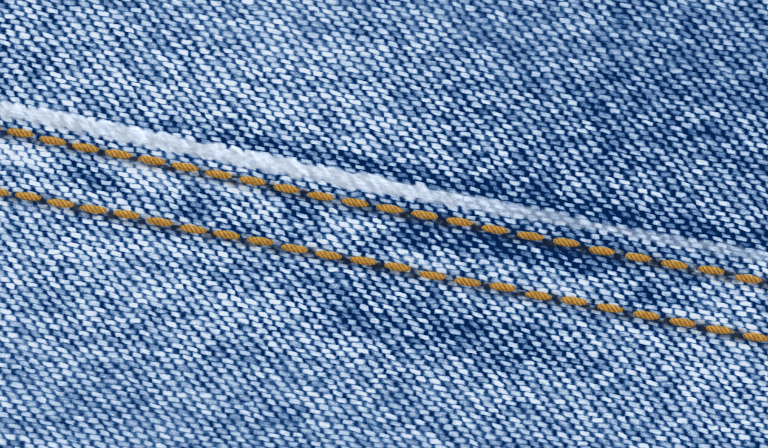
This texture is drawn by a Shadertoy shader. Its source:

```glsl
// Faded blue denim crossed by a raised, double-stitched seam.
// Twill is a sheared grid of slim dashes, toned by noise and broad wear patches;
// the worn ridge and twisted gold stitches follow gently sloping curves.

#define SLOPE 0.20          // fall of the seam across the cloth
#define ROW_PITCH 0.0120    // spacing of the weft rows
#define DASH_LENGTH 0.032   // length of one twill float
#define TWILL_SHIFT 0.36    // float offset from row to row
#define WEAVE_DEPTH 0.66
#define RIB_DEPTH 0.10      // contrast of the diagonal ribs
#define BASE_TONE 0.205
#define STITCH_HALF vec2(0.030, 0.0088)
#define GOLD vec3(0.82, 0.63, 0.32)
#define GOLD_DARK vec3(0.42, 0.28, 0.11)
#define SHADOW vec3(0.11, 0.13, 0.19)
#define RIDGE_WHITE vec3(0.80, 0.85, 0.92)

float hash(vec2 p) {
    vec3 q = fract(vec3(p.xyx) * 0.1031);
    q += dot(q, q.yzx + 33.33);
    return fract((q.x + q.y) * q.z);
}

float noise(vec2 p) {
    vec2 i = floor(p), f = fract(p);
    f = f * f * (3.0 - 2.0 * f);
    return mix(mix(hash(i), hash(i + vec2(1, 0)), f.x),
               mix(hash(i + vec2(0, 1)), hash(i + vec2(1, 1)), f.x), f.y);
}

float fbm(vec2 p) {
    float sum = 0.0, gain = 0.53;
    for (int i = 0; i < 4; i++) {
        sum += gain * noise(p);
        p = p * 2.03 + 17.1;
        gain *= 0.5;
    }
    return sum;
}

float patchAt(vec2 p, vec2 centre, vec2 radius) {
    vec2 d = (p - centre) / radius;
    return exp(-dot(d, d));
}

// Rows of slim floats, each row shifted; a cosine deepens the diagonal ribs.
float twill(vec2 s) {
    s += 0.007 * (vec2(noise(s * 22.0), noise(s * 22.0 + 40.0)) - 0.5);
    s += vec2(0.006, 0.0035) * (vec2(noise(s * 75.0 + 9.0), noise(s * 75.0 + 70.0)) - 0.5);
    float row = floor(s.y / ROW_PITCH);
    float across = abs(fract(s.y / ROW_PITCH) - 0.5);
    float u = s.x / DASH_LENGTH + row * TWILL_SHIFT + 0.09 * hash(vec2(row, 7.0));
    float along = abs(fract(u) - 0.5);
    float body = (1.0 - smoothstep(0.22, 0.48, along)) * (1.0 - smoothstep(0.15, 0.68, across));
    float rib = cos(6.2832 * (s.x / DASH_LENGTH + (s.y / ROW_PITCH - 0.5) * TWILL_SHIFT - 0.45));
    return WEAVE_DEPTH * body * (0.62 + 0.75 * hash(vec2(floor(u), row))) + RIB_DEPTH * rib;
}

vec3 indigo(float t) {
    vec3 c = mix(vec3(0.02, 0.13, 0.31), vec3(0.19, 0.35, 0.55), smoothstep(0.0, 0.36, t));
    c = mix(c, vec3(0.44, 0.56, 0.72), smoothstep(0.28, 0.58, t));
    c = mix(c, vec3(0.70, 0.79, 0.89), smoothstep(0.55, 0.86, t));
    return mix(c, vec3(0.87, 0.91, 0.96), smoothstep(0.85, 1.15, t));
}

// Lays one line of thread; startX is the centre of the first stitch.
void sew(inout vec3 col, vec2 p, float lineY, float startX, float seed) {
    float dx = p.x - startX;
    float n = 13.75 * dx - 0.51 * dx * dx;
    float id = floor(n + 0.5);
    float local = (n - id) / (13.75 - 1.02 * dx);
    float wobble = 0.005 * (hash(vec2(id, seed)) - 0.5);
    vec2 q = vec2(local, p.y - lineY - wobble - 0.06 * local);
    float px = 1.3 / iResolution.y;

    float gap = smoothstep(0.020, 0.036, abs(local));
    float groove = exp(-pow((p.y - lineY + 0.005) / 0.013, 2.0));
    float ragged = 0.3 + 1.3 * noise(p * vec2(90.0, 170.0));
    col = mix(col, SHADOW, clamp(groove * ragged * (0.55 + 0.25 * gap), 0.0, 0.92));

    // Tapered capsule with slanted ply and a lit upper side.
    float taper = sqrt(max(0.0, 1.0 - pow(abs(q.x) / STITCH_HALF.x, 2.2)));
    float d = abs(q.y) - STITCH_HALF.y * taper;
    float mask = (1.0 - smoothstep(-px, px, d)) * step(abs(q.x), STITCH_HALF.x);
    float ply = 0.5 + 0.5 * cos(6.2832 * (q.x + q.y * 0.75) / 0.0105);
    float light = 0.42 + 0.38 * ply + 32.0 * q.y + 0.4 * (noise(p * 260.0) - 0.5);
    col = mix(col, mix(GOLD_DARK, GOLD, clamp(light, 0.0, 1.15)), mask);
}

void mainImage(out vec4 fragColor, in vec2 fragCoord) {
    vec2 p = fragCoord / iResolution.y;
    vec2 s = vec2(p.x, p.y + SLOPE * p.x);
    float ridgeY = 0.759 - 0.213 * p.x + 0.011 * p.x * p.x;
    float upperY = 0.712 - 0.212 * p.x + 0.008 * p.x * p.x;
    float lowerY = 0.573 - 0.192 * p.x;
    float above = p.y - ridgeY;
    float panel = smoothstep(-0.01, 0.015, p.y - lowerY) * smoothstep(-0.01, 0.015, upperY - p.y);

    // Broad fading and the shade cast behind the ridge.
    float tone = BASE_TONE + 0.16 * (fbm(s * vec2(5.0, 9.0)) - 0.5);
    tone += 0.26 * (noise(s * vec2(26.0, 60.0)) - 0.5);
    tone -= 0.14 * patchAt(p, vec2(1.52, 0.72), vec2(0.50, 0.28));
    tone -= 0.30 * patchAt(s, vec2(1.13, 0.685), vec2(0.36, 0.05));
    tone -= 0.24 * patchAt(s, vec2(0.98, 0.465), vec2(0.38, 0.055));
    tone += 0.15 * patchAt(s, vec2(0.20, 0.46), vec2(0.42, 0.11));
    tone += 0.08 * patchAt(p, vec2(0.52, 0.84), vec2(0.38, 0.16));
    tone += 0.07 * patchAt(p, vec2(1.40, 0.18), vec2(0.35, 0.10));
    tone -= 0.27 * exp(-pow((above - 0.035) / 0.030, 2.0)) * smoothstep(0.0, 0.9, p.x);
    float repeatWear = cos(6.2832 * (p.x - 0.19) / 0.25);
    tone -= 0.22 * repeatWear * exp(-pow((s.y - 0.662) / 0.034, 2.0)) * smoothstep(1.0, 0.7, p.x);
    tone += panel * (0.04 + 0.75 * (fbm(s * vec2(15.0, 38.0) + 5.0) - 0.5));

    // Weave and fibres, softer away from the seam.
    float focus = mix(1.0, 0.74, smoothstep(0.18, 0.55, abs(above + 0.1)));
    float fibre = 0.6 * noise(s * vec2(80.0, 250.0)) + 0.4 * noise(p * 290.0) - 0.5;
    float weave = mix(0.30, twill(s), focus);
    vec3 col = indigo(tone + weave + 0.52 * focus * fibre);

    // Worn ridge, thinning to the right.
    float halfWidth = mix(0.019, 0.012, smoothstep(0.75, 1.4, p.x));
    float rough = 0.012 * (noise(s * 75.0) - 0.5);
    float ridge = 1.0 - smoothstep(halfWidth - 0.006, halfWidth + 0.005, abs(above + rough));
    float nub = 0.20 * (noise(vec2(s.x * 95.0 + s.y * 60.0, s.y * 90.0)) - 0.5) + 0.14 * fibre;
    vec3 worn = RIDGE_WHITE + nub + 3.0 * above;
    col = mix(col, worn, ridge * mix(0.93, 0.55, smoothstep(0.8, 1.4, p.x)));

    sew(col, p, upperY, 0.0447, 3.0);
    sew(col, p, lowerY, 0.0626, 9.0);
    fragColor = vec4(clamp(col, 0.0, 1.0), 1.0);
}
```
